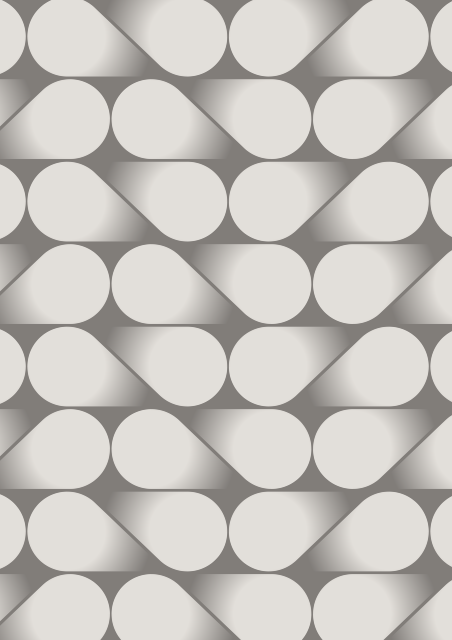
A WebGL 1 fragment shader for this pattern:

```glsl
precision highp float;
// Rows of paired teardrops: each pair meets along a slanted seam and its tails
// fade radially into the ground. Cells are folded by mirror and half-turn
// symmetry onto one teardrop, measured in units of its round end's radius.

uniform vec2 u_resolution;

// Signed distance to a unit disc with a tail, bounded by the tangent lines
// whose outward normals are seamNormal and straight down.
float teardrop(vec2 p, vec2 seamNormal) {
  vec2 tailAxis = normalize(seamNormal + vec2(0.0, -1.0));
  float radius = length(p);
  bool inTail = dot(p, tailAxis) > radius * dot(seamNormal, tailAxis);
  return (inTail ? max(-p.y, dot(p, seamNormal)) : radius) - 1.0;
}

void main() {
  float unitsAcross = 11.333;
  float pixel = unitsAcross / u_resolution.x;
  vec2 p = gl_FragCoord.xy * pixel;

  // Rows, with every other one shifted sideways
  float rowHeight = 2.068;
  float row = floor((p.y - 0.652) / rowHeight + 0.5);
  p.y -= 0.652 + row * rowHeight;
  p.x -= mix(5.302, 3.192, mod(row, 2.0));

  // Pairs, with every other one mirrored vertically
  float pairWidth = 5.052;
  float column = floor(p.x / pairWidth + 0.5);
  p.x -= column * pairWidth;
  if (mod(column, 2.0) > 0.5) p.y = -p.y;

  // Half-turn onto the lower left side of the seam
  float halfSpacing = 1.505;
  float seamSine = 1.04 / halfSpacing;
  vec2 seamNormal = vec2(seamSine, sqrt(1.0 - seamSine * seamSine));
  if (dot(p, seamNormal) > 0.0) p = -p;
  p.x += halfSpacing;

  // Crisp outline and radial fade along the tail
  float shape = 1.0 - smoothstep(-0.6 * pixel, 0.6 * pixel, teardrop(p, seamNormal));
  float fade = 1.0 - clamp((length(p) - 0.95) / 1.19, 0.0, 1.0);
  bool roundEnd = p.x < 0.0 && p.y > 0.0;
  float light = shape * (roundEnd ? 1.0 : fade);

  vec3 ground = vec3(0.504, 0.489, 0.475);
  vec3 ivory = vec3(0.888, 0.875, 0.855);
  gl_FragColor = vec4(mix(ground, ivory, light), 1.0);
}
```
